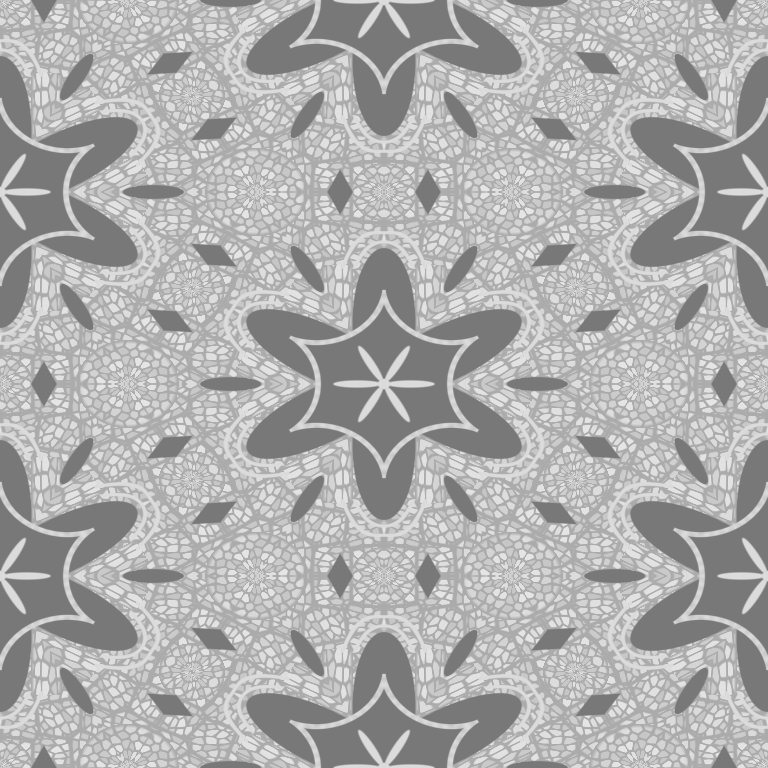
This pattern is drawn by a WebGL 2 fragment shader. Its source:

```glsl
#version 300 es
precision highp float;

uniform vec2 u_resolution;
out vec4 outColor;

const float ROOT3 = 1.7320508;
const float DARK = 0.47;
const float GROUND = 0.67;
const float THREAD = 0.77;
const float BRIGHT = 0.86;

vec2 hash2(vec2 p) {
  return fract(sin(vec2(dot(p, vec2(127.1, 311.7)), dot(p, vec2(269.5, 183.3)))) * 4375.85);
}

// Offset from the closest centre of a hexagonal lattice with unit spacing
vec2 hexLocal(vec2 p) {
  vec2 period = vec2(ROOT3, 1.0);
  vec2 a = mod(p + 0.5 * period, period) - 0.5 * period;
  vec2 b = mod(p, period) - 0.5 * period;
  return dot(a, a) < dot(b, b) ? a : b;
}

// Mirrors a hexagon into one 30 degree wedge; x runs along a petal
vec2 foldWedge(vec2 p) {
  vec2 mirror = vec2(-0.5, 0.5 * ROOT3);
  p = abs(p.yx);
  p -= 2.0 * max(0.0, dot(p, mirror)) * mirror;
  return vec2(p.x, abs(p.y));
}

vec2 rotate(vec2 p, float angle) {
  float c = cos(angle), s = sin(angle);
  return vec2(c * p.x + s * p.y, c * p.y - s * p.x);
}

float ellipse(vec2 p, vec2 radii) {
  float k = length(p / radii);
  return max(k, 1e-3) * (k - 1.0) / max(length(p / (radii * radii)), 1e-3);
}

float rhombus(vec2 p, vec2 halfSize) {
  vec2 q = abs(p) / halfSize;
  return (q.x + q.y - 1.0) / length(1.0 / halfSize);
}

float cover(float d, float soft) {
  return 1.0 - smoothstep(-soft, soft, d);
}

// Cellular noise: border gap, cell id, offset from the cell site
vec4 cells(vec2 p) {
  vec2 base = floor(p), nearest = vec2(0.0);
  float first = 9.0, second = 9.0, id = 0.0;
  for (int j = -1; j <= 1; j++) {
    for (int i = -1; i <= 1; i++) {
      vec2 cell = base + vec2(i, j);
      vec2 offset = p - cell - 0.15 - 0.7 * hash2(cell);
      float d = length(offset);
      if (d < first) {
        second = first;
        first = d;
        nearest = offset;
        id = hash2(cell + 17.0).x;
      } else {
        second = min(second, d);
      }
    }
  }
  return vec4(second - first, id, nearest);
}

// Polar grain around a rosette centre
vec2 polarGrain(vec2 p) {
  return vec2(length(p) / 0.023, atan(p.y, p.x) * 3.82);
}

// Lace: small bright pieces whose grain follows patches, rosettes and ladders
float lace(vec2 w, float soft) {
  vec2 corner = w - vec2(0.5, 0.2887), middle = w - vec2(0.5, 0.0);
  vec4 area = cells(w / 0.085 + 3.0);
  vec2 grain = rotate(area.zw, area.y * 6.28) * vec2(4.9, 3.1) + area.y * 40.0;
  float gap = smoothstep(0.04, 0.16, area.x);
  if (length(corner) < 0.115) {
    grain = polarGrain(corner);
    gap = smoothstep(0.0, 0.012, 0.115 - length(corner));
  } else if (length(middle) < 0.075) {
    grain = polarGrain(middle) + 9.0;
    gap = smoothstep(0.0, 0.01, 0.075 - length(middle));
  } else if (w.x < 0.31 && abs(w.y - 0.105) < 0.034) {
    grain = w / vec2(0.045, 0.016) + 5.0;
    gap = smoothstep(0.0, 0.008, 0.034 - abs(w.y - 0.105));
  }
  vec4 piece = cells(grain);
  float mask = smoothstep(0.1, 0.25 + soft / 0.025, piece.x) * gap;
  return mix(GROUND, mix(THREAD, 0.9, piece.y), mask);
}

void main() {
  vec2 uv = gl_FragCoord.xy / u_resolution;
  float soft = 1.6 / min(u_resolution.x, u_resolution.y);
  vec2 w = foldWedge(hexLocal((uv - 0.5) * vec2(ROOT3, 2.0)));
  vec2 ray = rotate(w, 0.5235988);
  float tone = lace(w, soft);

  // Bright arcs wrapping the petal tips
  float petal = ellipse(w - vec2(0.161, 0.0), vec2(0.193, 0.071));
  float arcs = abs(abs(petal - 0.028) - 0.012) - 0.004;
  tone = mix(tone, BRIGHT, cover(max(arcs, 0.3 - w.x), soft));

  // Dark star, petals, spindles and diamonds
  float arc = length(w - vec2(0.264, 0.152)) - 0.156;
  float star = max(-arc, w.x - 0.25);
  float spindle = ellipse(ray - vec2(0.346, 0.0), vec2(0.069, 0.018));
  float diamond = rhombus(w - vec2(0.5, 0.099), vec2(0.059, 0.029));
  float solid = min(min(petal, star), min(spindle, diamond));
  tone = mix(tone, DARK, cover(solid, soft));

  // Concave star outline and six-armed centre
  float outline = max(abs(arc) - 0.0065, w.x - 0.245);
  float bead = 0.04 * sin(w.x * 210.0) * sin(w.y * 170.0 + 1.0);
  tone = mix(tone, 0.82 + bead, cover(outline, soft));
  float arm = ellipse(ray - vec2(0.06, 0.0), vec2(0.054, 0.0095));
  float hub = length(w) - 0.014;
  tone = mix(tone, BRIGHT, cover(min(arm, hub), 1.3 * soft));

  outColor = vec4(vec3(tone), 1.0);
}
```
